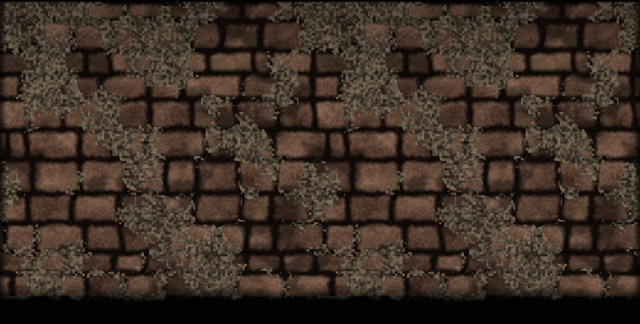
Reproduce this texture procedurally as a Shadertoy shader.

```glsl
// Old brown stone wall: 11 uneven courses of about 8 rounded blocks, tiled twice across.
// Each block is a rounded-box distance in a noise-warped plane; tiling value noise
// adds grain, stains and pale lichen, and the wall ends raggedly in black at its foot.

#define REPEATS 2.0        // copies of the wall across the canvas
#define TILE_HEIGHT 1.0156 // canvas height, in tile widths
#define COURSES 11
#define BLOCKS 8.0         // blocks per course in one tile
#define JOINT_JITTER 0.62  // shift of vertical joints, in blocks
#define GAP 0.0042         // half width of the joints
#define CORNER 0.015       // corner radius
#define WARP 0.013         // waviness of the courses
#define GRAIN 0.50         // strength of the fine surface grain
#define LICHEN 0.60        // patch threshold, lower grows more

const vec3 VOID_BLACK   = vec3(0.012, 0.008, 0.008);
const vec3 JOINT_DARK   = vec3(0.060, 0.038, 0.030);
const vec3 STONE_DARK   = vec3(0.225, 0.150, 0.115);
const vec3 STONE_LIGHT  = vec3(0.500, 0.375, 0.300);
const vec3 LICHEN_DARK  = vec3(0.130, 0.110, 0.085);
const vec3 LICHEN_LIGHT = vec3(0.520, 0.460, 0.370);

// Course boundaries measured down from the top, in tile widths
const float EDGE[12] = float[12](0.008, 0.065, 0.159, 0.232, 0.312, 0.406,
                                 0.500, 0.607, 0.698, 0.792, 0.857, 0.938);

float hash(vec2 p) {
    vec3 a = fract(p.xyx * 0.1031);
    a += dot(a, a.yzx + 33.33);
    return fract((a.x + a.y) * a.z);
}

// Value noise repeating every tile width; freq must be whole
float noise(vec2 p, float freq) {
    p *= freq;
    vec2 i = floor(p), f = fract(p);
    f = f * f * (3.0 - 2.0 * f);
    float x0 = mod(i.x, freq), x1 = mod(i.x + 1.0, freq);
    return mix(mix(hash(vec2(x0, i.y)), hash(vec2(x1, i.y)), f.x),
               mix(hash(vec2(x0, i.y + 1.0)), hash(vec2(x1, i.y + 1.0)), f.x), f.y);
}

float fbm(vec2 p, float freq) {
    float sum = 0.0, amp = 0.533;
    for (int i = 0; i < 4; i++) {
        sum += amp * noise(p, freq);
        freq *= 2.0;
        amp *= 0.5;
    }
    return sum;
}

// Position of the k-th vertical joint of a course
float joint(float k, float row) {
    float jitter = hash(vec2(mod(k, BLOCKS) + 3.0, row * 7.0 + 11.0)) - 0.5;
    return (k + hash(vec2(row, 51.0)) + JOINT_JITTER * jitter) / BLOCKS;
}

// Signed distance to the block around p; also gives its id and local position
float block(vec2 p, out vec2 id, out vec2 local) {
    int row = 0;
    for (int r = 1; r < COURSES; r++) if (p.y >= EDGE[r]) row = r;
    float course = float(row);
    float k = floor(p.x * BLOCKS - hash(vec2(course, 51.0)));
    if (joint(k, course) > p.x) k -= 1.0;
    else if (joint(k + 1.0, course) <= p.x) k += 1.0;

    vec2 lo = vec2(joint(k, course), EDGE[row]);
    vec2 hi = vec2(joint(k + 1.0, course), EDGE[row + 1]);
    id = vec2(mod(k, BLOCKS), course);
    vec2 halfSize = 0.5 * (hi - lo) - GAP - 0.003 * hash(id + 71.0);
    vec2 c = p - 0.5 * (lo + hi);
    local = c / halfSize;
    vec2 d = abs(c) - halfSize + CORNER;
    return length(max(d, 0.0)) + min(max(d.x, d.y), 0.0) - CORNER;
}

void mainImage(out vec4 fragColor, in vec2 fragCoord) {
    vec2 uv = fragCoord / iResolution.xy;
    vec2 p = vec2(uv.x * REPEATS, (1.0 - uv.y) * TILE_HEIGHT);
    float pixel = REPEATS / iResolution.x;

    // Hand-cut outlines
    vec2 warp = vec2(fbm(p, 18.0), fbm(p + vec2(0.0, 5.0), 18.0)) - 0.5;
    vec2 id, local;
    float dist = block(p + WARP * warp * vec2(1.4, 1.1), id, local);
    dist += 0.005 * (noise(p + vec2(0.0, 9.0), 90.0) - 0.5);
    float stone = 1.0 - smoothstep(-pixel, pixel, dist);

    // Surface noise: broad stains, embossed relief and fine grain
    float stain = fbm(p + vec2(0.0, 2.0), 14.0);
    float relief = fbm(p, 48.0) - fbm(p + vec2(0.0, 0.005), 48.0);
    float grain = noise(p + vec2(0.0, 3.0), 170.0) * 0.6 + noise(p, 250.0) * 0.4 - 0.5;

    // Stone tone, varied per block and rounded off at its rim
    float tone = 0.50 + 0.36 * (hash(id + 17.0) - 0.5) + 1.1 * (stain - 0.5);
    tone += GRAIN * grain + 0.65 * relief - 0.10 * local.y;
    vec3 stoneColor = mix(STONE_DARK, STONE_LIGHT, clamp(tone, -0.3, 1.25));
    stoneColor *= mix(0.42, 1.0, smoothstep(0.0, 0.012, -dist));
    stoneColor *= 1.0 - 0.4 * smoothstep(0.58, 0.72, fbm(p + vec2(0.0, 7.0), 10.0));

    vec3 color = mix(JOINT_DARK * (1.0 + grain), stoneColor, stone);

    // Speckled lichen, thickest in and beside the joints
    float patches = fbm(p + vec2(0.0, 13.0), 9.0) + 0.12 * smoothstep(-0.022, 0.003, dist);
    float crumbs = noise(p + vec2(0.0, 17.0), 130.0);
    float cover = smoothstep(LICHEN, LICHEN + 0.07, patches + 0.16 * (crumbs - 0.5));
    vec3 lichenColor = mix(LICHEN_DARK, LICHEN_LIGHT, clamp(crumbs + 0.7 * grain, 0.0, 1.0));
    color = mix(color, lichenColor, 0.85 * cover);

    // Dim top, sides and foot
    color *= mix(0.80, 1.0, smoothstep(0.0, 0.30, p.y));
    color *= mix(0.35, 1.0, smoothstep(0.0, 0.012, min(uv.x, 1.0 - uv.x)));
    color *= smoothstep(0.002, 0.010, p.y);
    float foot = p.y + 0.035 * (fbm(p, 30.0) - 0.5);
    color *= 1.0 - 0.55 * smoothstep(0.885, 0.935, foot);
    color = mix(color, VOID_BLACK, smoothstep(0.927, 0.940, foot));
    fragColor = vec4(max(color, VOID_BLACK), 1.0);
}
```
